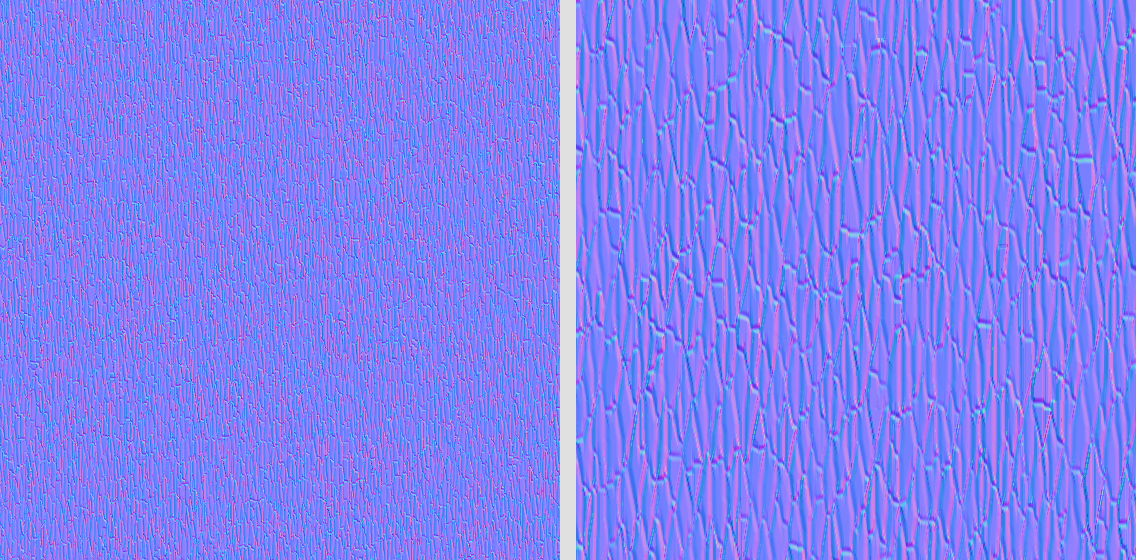
Left, the full canvas; right, a detail of the centre.
This texture map is drawn by a WebGL 1 fragment shader. Its source:

```glsl
precision highp float;
// Tangent-space normal map of fibrous bark: narrow upright slivers with
// pointed ends, each a bevelled, slightly tilted plate parted by thin grooves.
// Plates are stretched, weighted cells; their slope is encoded as colour.

uniform vec2 u_resolution;

const vec2  CELLS = vec2(142.0, 28.0);    // slivers across and up the canvas
const float JITTER = 1.0;                 // scatter of the sliver centres
const float SIZE_SPREAD = 0.34;           // difference between wide and thin
const float ANGULARITY = 0.65;            // 0 = rounded cells, 1 = straight cut
const float BEVEL_WIDTH = 0.0025;         // in canvas units
const float DEPTH_MIN = 0.0009;           // plate heights, canvas units
const float DEPTH_MAX = 0.0019;
const float TILT = 0.14;                  // largest sideways slope of a plate
const float SAMPLE_STEP = 0.0010;         // half width of the slope filter

// Three random values from a lattice point
vec3 hash3(vec2 p) {
  vec3 q = fract(p.xyx * vec3(0.1031, 0.1030, 0.0973));
  q += dot(q, q.yxz + 33.33);
  return fract((q.xxy + q.yzz) * q.zyx);
}

// Distance that blends round and diamond-shaped contours
float cellDistance(vec2 v) {
  return mix(length(v), abs(v.x) + abs(v.y), ANGULARITY);
}

// Gradient of cellDistance
vec2 cellGradient(vec2 v) {
  return mix(v / max(length(v), 0.001), sign(v), ANGULARITY);
}

// Bark height at a canvas position
float barkHeight(vec2 uv) {
  vec2 p = uv * CELLS;
  vec2 cell = floor(p);
  float nearest = 9.0;
  float second = 9.0;
  vec2 toNearest = vec2(1.0);
  vec2 toSecond = vec2(1.0);
  vec2 owner = cell;

  // Find the two closest slivers
  for (int j = -1; j <= 1; j++) {
    for (int i = -1; i <= 1; i++) {
      vec2 site = cell + vec2(float(i), float(j));
      vec3 rnd = hash3(site + 41.0);
      vec2 offset = p - site - 0.5 - JITTER * (rnd.xy - 0.5);
      float d = cellDistance(offset) - SIZE_SPREAD * rnd.z;
      if (d < nearest) {
        second = nearest;
        toSecond = toNearest;
        nearest = d;
        toNearest = offset;
        owner = site;
      } else if (d < second) {
        second = d;
        toSecond = offset;
      }
    }
  }

  // Distance to the groove in canvas units, so bevels keep an even width
  vec2 across = CELLS * (cellGradient(toSecond) - cellGradient(toNearest));
  float border = (second - nearest) / max(length(across), 20.0);
  float bevel = clamp(border / BEVEL_WIDTH, 0.0, 1.0);

  // Each plate has its own height and tilt
  vec3 plate = hash3(owner + 97.0);
  float top = mix(DEPTH_MIN, DEPTH_MAX, plate.x);
  float tilt = TILT * (2.0 * plate.y - 1.0);
  return bevel * (top + tilt * toNearest.x / CELLS.x);
}

void main() {
  vec2 uv = gl_FragCoord.xy / u_resolution;

  // Slope by central differences
  vec2 dx = vec2(SAMPLE_STEP, 0.0);
  vec2 dy = vec2(0.0, SAMPLE_STEP);
  vec2 slope = vec2(barkHeight(uv + dx) - barkHeight(uv - dx),
                    barkHeight(uv + dy) - barkHeight(uv - dy));
  slope /= 2.0 * SAMPLE_STEP;

  // Encode the surface normal
  vec3 normal = normalize(vec3(-slope, 1.0));
  gl_FragColor = vec4(0.5 + 0.5 * normal, 1.0);
}
```
